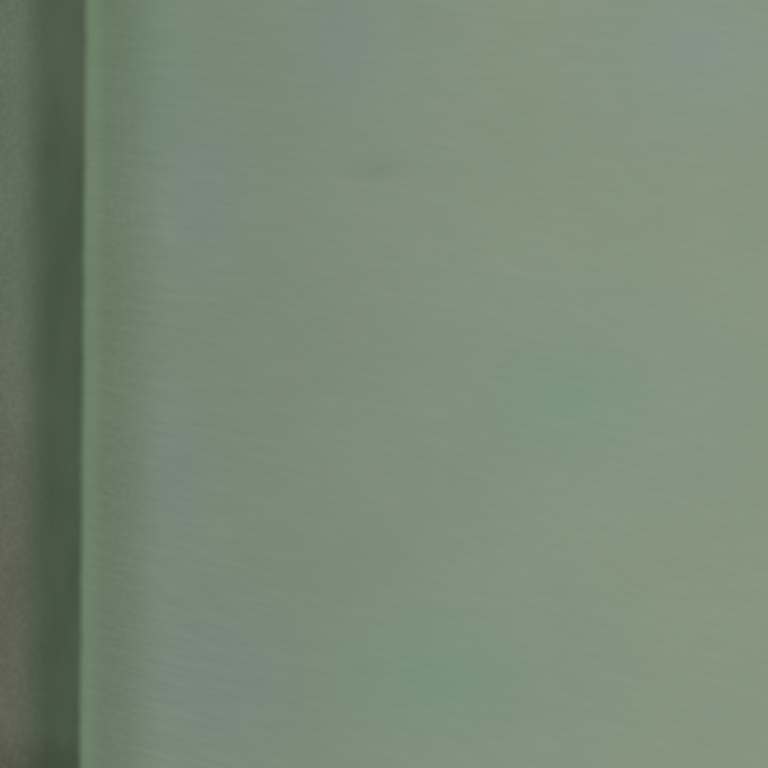
Reproduce this texture procedurally as a Shadertoy shader.

```glsl
vec2 hash2(vec2 cell) {
    vec3 q = fract(vec3(cell.xyx) * vec3(0.1031, 0.103, 0.0973));
    q += dot(q, q.yzx + 33.33);
    return fract((q.xx + q.yz) * q.zy);
}

// Distance to the nearest scattered point, centred near zero
float cellular(vec2 p) {
    vec2 base = floor(p), f = fract(p);
    float nearest = 2.0;
    for (int y = -1; y <= 1; y++)
        for (int x = -1; x <= 1; x++) {
            vec2 offset = vec2(x, y);
            vec2 d = offset + hash2(base + offset) - f;
            nearest = min(nearest, dot(d, d));
        }
    return sqrt(nearest) - 0.48;
}

float layeredSines(vec2 p) {
    float sum = 0.0, amplitude = 0.5;
    for (int i = 0; i < 4; i++) {
        sum += amplitude * sin(p.x + 1.7 * sin(p.y)) * cos(p.y - 0.6 * p.x);
        p = mat2(0.8, 0.6, -0.6, 0.8) * p * 1.9 + 2.3;
        amplitude *= 0.5;
    }
    return sum;
}

float patchAt(vec2 p, vec2 center, vec2 radius) {
    vec2 d = (p - center) / radius;
    return exp(-dot(d, d));
}

// Broad panel: shaded toward the left, with cool and teal stains
vec3 panelColor(vec2 p, float fromEdge) {
    vec3 color = mix(vec3(0.475, 0.533, 0.458), vec3(0.525, 0.582, 0.503),
                     smoothstep(0.12, 0.85, p.x));
    float rimShade = 1.0 - smoothstep(0.02, 0.12, fromEdge);
    color = mix(color, vec3(0.4, 0.468, 0.383), 0.88 * rimShade);
    color += vec3(0.02, 0.032, 0.022) * exp(-pow((fromEdge - 0.012) / 0.012, 2.0));

    float cool = patchAt(p, vec2(0.26, 0.75), vec2(0.07, 0.13))
               + patchAt(p, vec2(0.23, 0.39), vec2(0.05, 0.12))
               + patchAt(p, vec2(0.28, 0.11), vec2(0.12, 0.14))
               + patchAt(p, vec2(0.45, 0.95), vec2(0.08, 0.11))
               + patchAt(p, vec2(0.91, 0.94), vec2(0.1, 0.08));
    float teal = patchAt(p, vec2(0.74, 0.48), vec2(0.13, 0.09))
               + patchAt(p, vec2(0.57, 0.12), vec2(0.14, 0.1))
               + 0.7 * patchAt(p, vec2(0.21, 0.92), vec2(0.04, 0.14));
    color += cool * vec3(-0.003, -0.002, 0.026);
    color += teal * vec3(-0.025, 0.003, 0.007);
    color -= 0.018 * patchAt(p, vec2(0.5, 0.78), vec2(0.035, 0.015));
    return color + 0.008 * layeredSines(p * 9.0);
}

// Narrow strip at the left, falling into a dark groove
vec3 stripColor(vec2 p) {
    vec3 outer = mix(vec3(0.375, 0.385, 0.325), vec3(0.383, 0.433, 0.36),
                     smoothstep(0.2, 0.7, p.y));
    vec3 groove = mix(vec3(0.287, 0.343, 0.27), vec3(0.32, 0.365, 0.3),
                      smoothstep(0.75, 1.0, p.y));
    vec3 color = mix(outer, groove, smoothstep(0.018, 0.07, p.x));
    color += 0.018 * layeredSines(p * vec2(55.0, 14.0));
    return color * (1.0 - 0.12 * smoothstep(0.06, 0.0, p.y));
}

void mainImage(out vec4 fragColor, in vec2 fragCoord) {
    vec2 p = fragCoord / iResolution.xy;
    float edge = mix(0.103, 0.111, p.y) + 0.0015 * layeredSines(vec2(2.0, p.y * 40.0));
    float fromEdge = p.x - edge;
    float onPanel = smoothstep(-0.006, 0.007, fromEdge);
    vec3 color = mix(stripColor(p), panelColor(p, fromEdge), onPanel);

    // Brushed grain, tilting more steeply toward the bottom
    float slope = mix(0.3, 0.08, p.y);
    vec2 along = vec2(p.x, p.y + slope * p.x + 0.004 * layeredSines(p * 12.0));
    float grain = cellular(along * vec2(14.0, 130.0))
                + 0.7 * cellular(along * vec2(28.0, 240.0) + 7.0);
    float grainStrength = 0.009 + 0.009 * exp(-pow((p.x - 0.22) / 0.12, 2.0)) * (1.2 - p.y);
    color += grain * grainStrength * onPanel;

    // Rough speckle on the strip and beside the rim
    float speckle = cellular(p * 150.0) + 0.6 * cellular(p * 85.0 + 3.0);
    float roughness = mix(0.022 * smoothstep(0.08, 0.0, p.x) + 0.006,
                          0.02 * patchAt(p, vec2(0.155, 0.5), vec2(0.03, 0.8)), onPanel);
    color += speckle * roughness;

    fragColor = vec4(clamp(color, 0.0, 1.0), 1.0);
}
```
